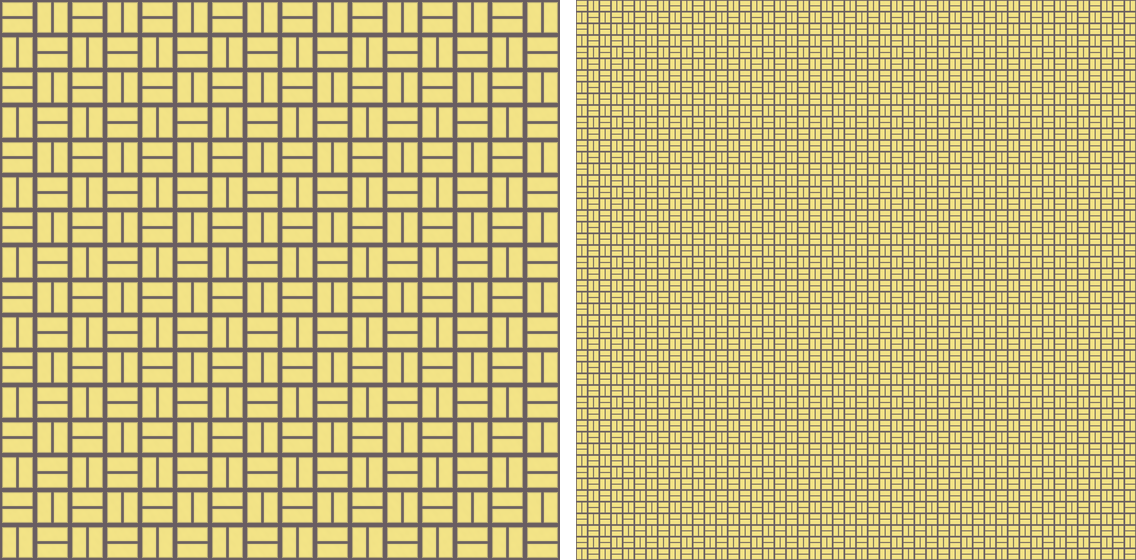
Left, the tile; right, the same tile 3 across and 3 down.
Give the GLSL for this pattern, as a WebGL 1 fragment shader.

```glsl
precision mediump float;
// Basket-weave tiling: square cells, each split into two bricks, with the
// split direction alternating like a checkerboard. Each brick is a box
// distance field over dark grout, with soft rims and a faint wrapped grain.

#define CELLS 16.0          // cells across and down (even, so it tiles)
#define GROUT_WIDTH 0.138   // line between cells, in cell widths
#define SPLIT_WIDTH 0.078   // line between the two bricks of a cell
#define RIM_WIDTH 0.06      // reach of the shading inside a brick's edge
#define RIM_SHADE 0.035     // strength of that shading
#define GRAIN 0.006         // strength of the surface grain
#define BRICK_COLOR vec3(0.95, 0.89, 0.525)
#define GROUT_COLOR vec3(0.41, 0.37, 0.38)

const float TAU = 6.2831853;

uniform vec2 u_resolution;

// Signed distance to the brick pair; x runs across the split.
float brickDistance(vec2 p) {
  vec2 a = abs(p);
  float outer = 0.5 - 0.5 * GROUT_WIDTH;
  return max(max(a.x, a.y) - outer, 0.5 * SPLIT_WIDTH - a.x);
}

// Layered sines with whole frequencies, so the grain wraps.
float grain(vec2 uv) {
  vec2 t = TAU * uv;
  float wave = sin(37.0 * t.x + 2.0 * sin(11.0 * t.y));
  wave += sin(53.0 * t.y + 2.0 * sin(17.0 * t.x));
  wave += sin(71.0 * t.x + 43.0 * t.y);
  return wave / 3.0;
}

void main() {
  vec2 uv = gl_FragCoord.xy / u_resolution;
  vec2 grid = uv * CELLS;
  vec2 cell = floor(grid);
  vec2 local = fract(grid) - 0.5;

  // Turn every other cell by a quarter.
  float turned = mod(cell.x + cell.y, 2.0);
  vec2 p = turned > 0.5 ? local.yx : local;

  float d = brickDistance(p);
  float pixel = CELLS / min(u_resolution.x, u_resolution.y);
  float coverage = 1.0 - smoothstep(-0.75 * pixel, 0.75 * pixel, d);

  // Soft rim and grain on the brick face.
  float rim = 1.0 - smoothstep(0.0, RIM_WIDTH, -d);
  vec3 brick = BRICK_COLOR * (1.0 - RIM_SHADE * rim + GRAIN * grain(uv));

  gl_FragColor = vec4(mix(GROUT_COLOR, brick, coverage), 1.0);
}
```
